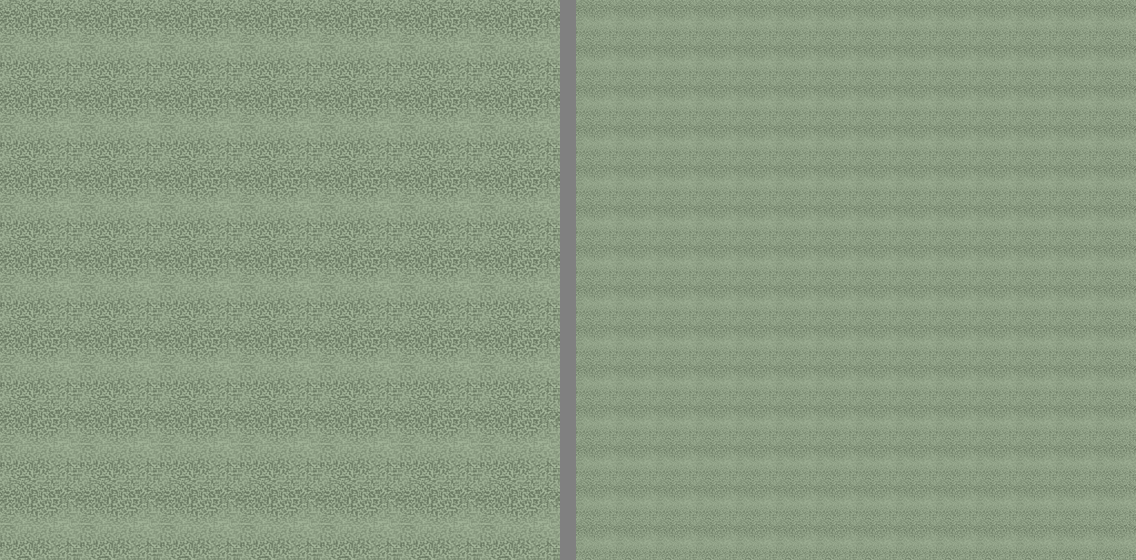
Left, the tile; right, the same tile 2 across and 2 down.
Reproduce this texture procedurally as a Shadertoy shader.

```glsl
// Sage green speckled weave: 7 by 7 identical tiles with soft horizontal bands.

const float TAU = 6.2831853;

// Random unit gradient for a lattice point
vec2 gradient(vec2 cell) {
    uvec2 q = uvec2(cell) * uvec2(1597334673u, 3812015801u);
    uint h = (q.x ^ q.y) * 1597334673u;
    h = (h ^ (h >> 15)) * 2246822519u;
    float angle = TAU * float((h ^ (h >> 13)) & 65535u) / 65536.0;
    return vec2(cos(angle), sin(angle));
}

// Gradient noise that wraps after "period" cells
float noise(vec2 p, vec2 period) {
    vec2 i = floor(p), f = p - i;
    vec2 w = f * f * f * (f * (f * 6.0 - 15.0) + 10.0);
    vec2 lo = mod(i, period), hi = mod(i + 1.0, period);
    float a = dot(gradient(lo), f);
    float b = dot(gradient(vec2(hi.x, lo.y)), f - vec2(1, 0));
    float c = dot(gradient(vec2(lo.x, hi.y)), f - vec2(0, 1));
    float d = dot(gradient(hi), f - 1.0);
    return mix(mix(a, b, w.x), mix(c, d, w.x), w.y);
}

// Noise with a whole number of cells per tile
float tileNoise(vec2 uv, vec2 cells) {
    return noise(uv * cells, cells);
}

// Soft dark line of the given half width
float streak(float distance, float width) {
    return exp(-distance * distance / (width * width));
}

// Broad shading of one tile, about -1 (dark) to 1 (light)
float shading(vec2 uv) {
    float down = 1.0 - uv.y;
    float bands = 0.45 * cos(TAU * (down - 0.65)) + 0.35 * cos(2.0 * TAU * (down - 0.05));
    // Narrow dark streaks with ragged edges
    float ragged = down + 0.05 * tileNoise(uv, vec2(9, 3));
    bands -= 0.65 * streak(ragged - 0.15, 0.045) + 0.4 * streak(ragged - 0.8, 0.05);
    // Each tile lightens to the right, then drops at its upright joint
    float across = fract(uv.x - 0.02);
    float ramp = smoothstep(0.45, 0.85, across) * (1.0 - smoothstep(0.97, 1.0, across));
    float clouds = 0.9 * tileNoise(uv, vec2(5, 6)) + 0.9 * tileNoise(uv, vec2(11, 15));
    return bands + 0.4 * ramp + clouds;
}

vec3 fabric(vec2 uv) {
    float tone = shading(uv);
    // Fine crisp flecks, strongest where the cloth is dark
    float grain = tileNoise(uv, vec2(36, 41)) + 0.4 * tileNoise(uv, vec2(53, 59));
    float flecks = smoothstep(-0.3, 0.3, grain) - 0.5;
    float contrast = mix(1.0, 0.45, smoothstep(-0.5, 0.7, tone));
    float value = 0.51 + 0.14 * tone + contrast * flecks;
    return mix(vec3(0.42, 0.48, 0.39), vec3(0.66, 0.73, 0.62), clamp(value, 0.0, 1.0));
}

void mainImage(out vec4 fragColor, in vec2 fragCoord) {
    // Average four samples per pixel to smooth the flecks
    vec3 color = vec3(0);
    for (int k = 0; k < 4; k++) {
        vec2 offset = 0.5 * vec2(k & 1, k >> 1) - 0.25;
        vec2 uv = fract(7.0 * (fragCoord + offset) / iResolution.xy);
        color += 0.25 * fabric(uv);
    }
    fragColor = vec4(color, 1.0);
}
```
